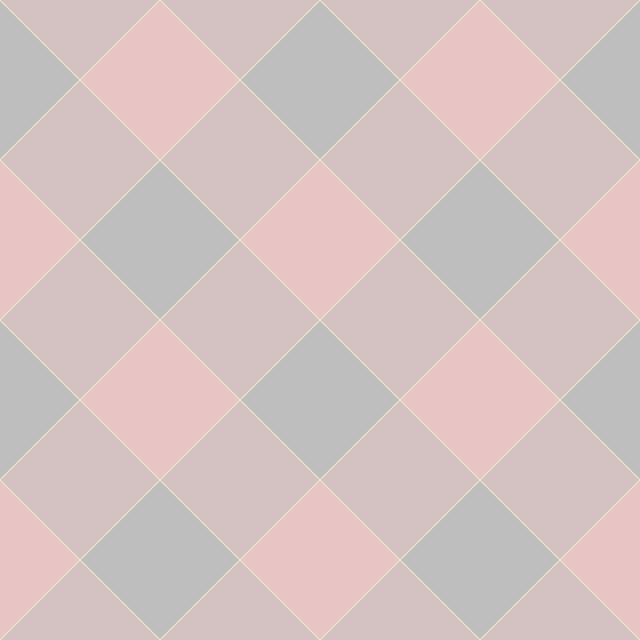
Write a Shadertoy shader that draws this pattern.

```glsl
// Diagonal gingham: two crossing families of alternating bands blend grey and
// pink into diamonds, with thin cream lines along every band edge.
// Band edges are signed distances, filtered over one pixel; the tile is seamless.

#define REPEATS 4.0        // band edges per canvas side, even so that it tiles
#define LINE_WIDTH 0.0017  // in canvas units
#define GREY  vec3(0.747, 0.747, 0.747)
#define PINK  vec3(0.910, 0.773, 0.769)
#define CREAM vec3(0.935, 0.905, 0.770)

// Signed canvas distance to the nearest band edge, positive in odd bands
vec2 bandDistance(vec2 diagonal) {
    vec2 wave = abs(mod(diagonal + 0.5, 2.0) - 1.0);
    return (wave - 0.5) / (REPEATS * sqrt(2.0));
}

// Share of a pixel-wide window covered by a line centred at distance zero
vec2 lineCoverage(vec2 dist, float pixel) {
    vec2 upper = min(dist + 0.5 * pixel, 0.5 * LINE_WIDTH);
    vec2 lower = max(dist - 0.5 * pixel, -0.5 * LINE_WIDTH);
    return clamp((upper - lower) / pixel, 0.0, 1.0);
}

void mainImage(out vec4 fragColor, in vec2 fragCoord) {
    vec2 uv = fragCoord / iResolution.xy;
    float pixel = 1.0 / min(iResolution.x, iResolution.y);

    // Diagonal axes with band edges at whole numbers
    vec2 diagonal = REPEATS * vec2(uv.x - uv.y, uv.x + uv.y);
    vec2 dist = bandDistance(diagonal);

    // Each family adds half of the pink
    vec2 odd = clamp(dist / pixel + 0.5, 0.0, 1.0);
    float pinkShare = 0.5 * (odd.x + 1.0 - odd.y);
    vec3 color = mix(GREY, PINK, pinkShare);

    // Cream lines, joined where they cross
    vec2 cover = lineCoverage(dist, pixel);
    float lines = 1.0 - (1.0 - cover.x) * (1.0 - cover.y);
    color = mix(color, CREAM, lines);

    fragColor = vec4(color, 1.0);
}
```
